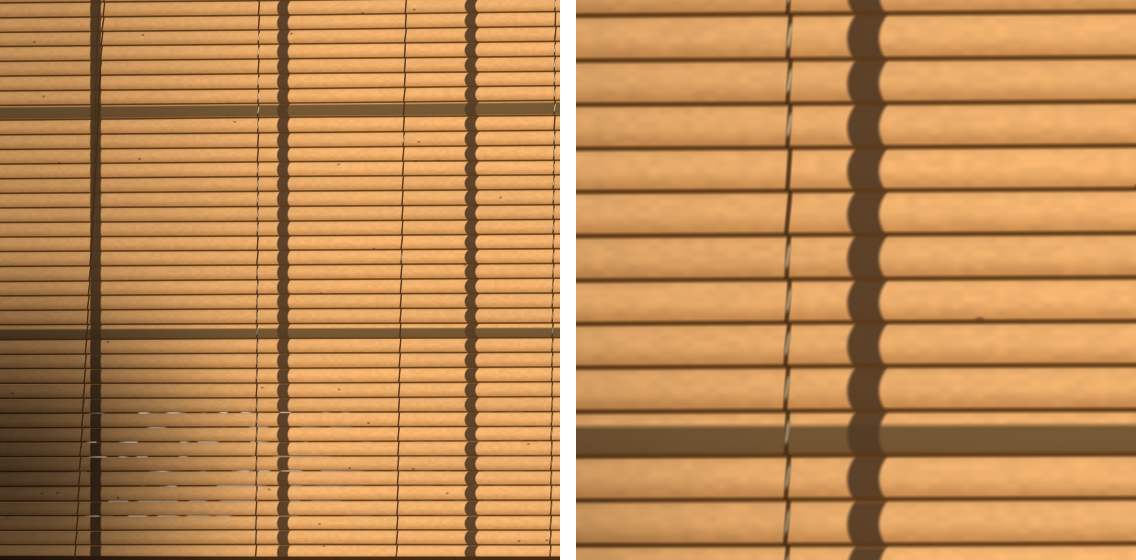
Left: the whole. Right: its middle third, enlarged.
Reproduce this pattern procedurally as a three.js fragment shader.

```glsl
// Backlit window blind: slightly tilted slats with shaded faces and dark lower edges.
// Window bars cast soft shadows, scalloped slat by slat, behind four thin cords;
// the lower left falls into gloom where daylight leaks through the gaps.

varying vec2 vUv;

const float SLATS = 38.24;          // slats over the canvas height
const float FIRST_EDGE = 0.0273;    // height of the lowest slat edge
const float TILT = 0.0104;          // rise of the edges at upper right
const float EDGE_WIDTH = 0.055;     // half width of an edge line, in slats
const float SOFT = 0.0014;          // edge smoothing

const vec3 SLAT = vec3(0.95, 0.70, 0.435);
const vec3 SLAT_LOW = vec3(0.80, 0.555, 0.315);
const vec3 EDGE = vec3(0.37, 0.225, 0.09);
const vec3 RAIL_SHADOW = vec3(0.43, 0.32, 0.19);
const vec3 POST_SHADOW = vec3(0.335, 0.235, 0.145);
const vec3 CORD = vec3(0.27, 0.17, 0.08);
const vec3 FLECK = vec3(1.0, 0.90, 0.70);
const vec3 DAYLIGHT = vec3(0.80, 0.77, 0.74);

const vec3 POST_X = vec3(0.1710, 0.5065, 0.8425);
const vec3 POST_BOW = vec3(0.0012, 0.0045, 0.0065);
const float POST_HALF = 0.0095;
const vec2 RAIL_ROW = vec2(14.33, 29.47);
const vec2 RAIL_HALF = vec2(0.34, 0.40);

const vec4 CORD_LOW = vec4(0.134, 0.457, 0.708, 0.983);
const vec4 CORD_HIGH = vec4(0.186, 0.462, 0.725, 0.992);
const vec4 CORD_FLECKS = vec4(0.0, 0.65, 0.08, 0.85);
const float CORD_HALF = 0.0013;

float hash(vec2 p) {
  vec3 q = fract(vec3(p.xyx) * 0.1031);
  q += dot(q, q.yzx + 33.33);
  return fract((q.x + q.y) * q.z);
}

float noise(vec2 p) {
  vec2 i = floor(p), f = fract(p);
  f = f * f * (3.0 - 2.0 * f);
  return mix(mix(hash(i), hash(i + vec2(1.0, 0.0)), f.x),
             mix(hash(i + vec2(0.0, 1.0)), hash(i + vec2(1.0, 1.0)), f.x), f.y);
}

float band(float distance, float halfWidth, float soft) {
  return 1.0 - smoothstep(halfWidth - soft, halfWidth + soft, abs(distance));
}

// Room light: dimmer to the left, with gloom in the lower left
float roomLight(vec2 p) {
  float sweep = mix(0.80, 1.0, smoothstep(-0.05, 0.65, p.x));
  float away = length((p - vec2(-0.05, 0.17)) * vec2(1.0, 1.3));
  return sweep * mix(0.36, 1.0, smoothstep(0.0, 0.6, away));
}

// Small dark marks scattered on the slats
float specks(vec2 p) {
  vec2 cell = floor(p * 22.0);
  vec2 spot = 0.2 + 0.6 * vec2(hash(cell + 3.1), hash(cell + 17.7));
  float size = length((fract(p * 22.0) - spot) * vec2(0.7, 1.0));
  return step(0.91, hash(cell)) * (1.0 - smoothstep(0.02, 0.06, size));
}

void main() {
  vec2 p = vUv;
  float row = (p.y - FIRST_EDGE - TILT * p.x * p.y) * SLATS;
  row += 0.07 * (noise(vec2(p.x * 2.0, p.y * 24.0)) - 0.5);
  float slat = floor(row), f = row - slat;
  float softRow = SOFT * SLATS;
  float light = roomLight(p);

  // Slat face, with slight tone changes and grain
  vec3 color = mix(SLAT_LOW, SLAT, smoothstep(0.0, 0.55, f));
  color *= 1.0 - 0.07 * smoothstep(0.75, 1.0, f);
  color *= 0.98 + 0.04 * hash(vec2(slat + 9.0, 4.0));
  color *= 0.97 + 0.06 * noise(p * vec2(150.0, 260.0));
  color *= 1.0 - 0.3 * specks(p);

  // Shadows of the window bars
  for (int i = 0; i < 2; i++) {
    float rail = band(row - RAIL_ROW[i], RAIL_HALF[i], 0.09);
    color = mix(color, RAIL_SHADOW, 0.93 * rail);
  }
  for (int i = 0; i < 3; i++) {
    float bow = POST_BOW[i] * (4.0 * (f - 0.45) * (f - 0.45) - 0.5);
    float post = band(p.x - POST_X[i] - bow, POST_HALF, 0.0018);
    color = mix(color, POST_SHADOW, 0.94 * post);
  }

  // Dark slat edges, and the pale rim beneath some of them
  float nearest = floor(row + 0.5);
  float edge = band(row - nearest, EDGE_WIDTH, softRow);
  color = mix(color, min(color, EDGE), 0.92 * edge);
  color *= light;
  float low = 1.0 - smoothstep(10.0, 15.0, nearest);
  float rim = band(row - nearest + 0.07, 0.025, softRow) * low;
  color = mix(color, SLAT * 0.8, 0.55 * rim * hash(vec2(nearest + 20.0, 8.0)));

  // Broken slivers of daylight through the lower gaps
  float zone = smoothstep(0.13, 0.18, p.x) * (1.0 - 0.8 * smoothstep(0.44, 0.72, p.x));
  zone *= step(1.5, nearest) * (1.0 - step(9.5, nearest));
  float broken = smoothstep(0.42, 0.72, noise(vec2(p.x * 55.0, nearest * 7.3)));
  float strength = 0.35 + 0.65 * hash(vec2(nearest, 31.0));
  float leak = band(row - nearest + 0.02, 0.05, softRow);
  color = mix(color, DAYLIGHT, leak * zone * broken * strength);

  // Bottom rail
  color = mix(color, EDGE * 0.75 * light, 1.0 - smoothstep(-0.85, -0.72, row));

  // Cords, kinked at each slat, with sunlit flecks
  for (int i = 0; i < 4; i++) {
    float sway = 0.0018 * (f - 0.5) + 0.001 * (noise(vec2(row * 0.8, float(i) * 9.0)) - 0.5);
    float x = p.x - mix(CORD_LOW[i], CORD_HIGH[i], p.y) - sway;
    float strand = band(x, CORD_HALF, SOFT * 0.8);
    if (i == 0) strand = max(strand, 0.7 * band(x + 0.009 * smoothstep(0.55, 1.0, p.y), 0.0009, SOFT));
    color = mix(color, CORD * (0.5 + 0.5 * light), 0.88 * strand);
    float lit = step(hash(vec2(slat + 5.0, float(i) * 13.0)), CORD_FLECKS[i]);
    float fleck = band(x - 0.0022 * (f - 0.4), 0.0011, SOFT * 0.8) * band(f - 0.52, 0.24, 0.1);
    color = mix(color, FLECK * (0.45 + 0.55 * p.y), 0.8 * lit * fleck);
  }

  gl_FragColor = vec4(color, 1.0);
}
```
